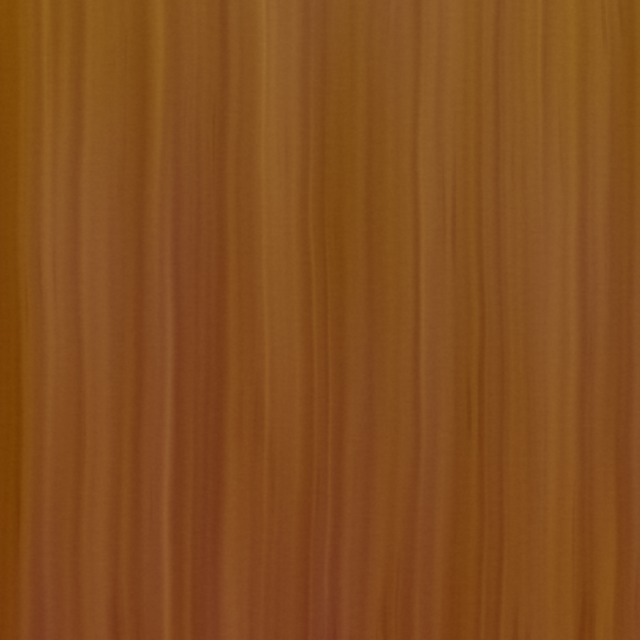
Reproduce this texture procedurally as a Shadertoy shader.

```glsl
// Warm brown wood veneer with soft, nearly vertical grain.
// Stretched gradient noise gives the bands, scattered narrow streaks give the
// bright fibres, and broad noise drifts the hue between ochre and reddish brown.

const vec3 WOOD_BROWN = vec3(0.517, 0.303, 0.119);
const vec3 GRAIN_SHIFT = vec3(0.050, 0.056, 0.030);
const vec3 OCHRE_SHIFT = vec3(0.030, 0.062, 0.004);
const vec3 ROSE_SHIFT = vec3(0.012, 0.010, 0.085);
const int STREAK_COUNT = 22;

// Integer hash of a lattice cell, two values from 0 to 1
vec2 hash2(ivec2 cell) {
    uvec2 q = uvec2(cell) * uvec2(1597334673u, 3812015801u);
    uint n = (q.x ^ q.y) * 1597334673u;
    n = (n ^ (n >> 15)) * 2246822519u;
    n ^= n >> 13;
    return vec2(n & 65535u, n >> 16) / 65535.0;
}

float cornerSlope(ivec2 cell, vec2 offset) {
    float angle = 6.28318 * hash2(cell).x;
    return dot(vec2(cos(angle), sin(angle)), offset);
}

// Gradient noise, about -0.7 to 0.7
float gradientNoise(vec2 p) {
    ivec2 cell = ivec2(floor(p));
    vec2 f = fract(p);
    vec2 w = f * f * f * (f * (f * 6.0 - 15.0) + 10.0);
    float low = mix(cornerSlope(cell, f),
                    cornerSlope(cell + ivec2(1, 0), f - vec2(1.0, 0.0)), w.x);
    float high = mix(cornerSlope(cell + ivec2(0, 1), f - vec2(0.0, 1.0)),
                     cornerSlope(cell + ivec2(1, 1), f - vec2(1.0, 1.0)), w.x);
    return mix(low, high, w.y);
}

// Bands drawn out along y, from wide to narrow
float grainBands(vec2 p, float frequency, float stretch) {
    float sum = 0.0;
    float weight = 1.0;
    for (int i = 0; i < 4; i++) {
        float layer = float(i);
        vec2 offset = vec2(17.3, 9.35) * (layer + 1.0);
        sum += weight * gradientNoise(p * vec2(frequency, stretch) + offset);
        frequency *= 1.75;
        stretch *= 1.3;
        weight *= 0.92;
    }
    return sum;
}

// Narrow bright fibres, each with a soft dark flank
float fibreStreaks(vec2 p, int count) {
    float sum = 0.0;
    for (int i = 0; i < count; i++) {
        vec2 place = hash2(ivec2(i, 71));
        vec2 form = hash2(ivec2(i, 113));
        float width = mix(0.0025, 0.0075, form.x);
        float center = (float(i) + place.x) / float(count);
        float d = (p.x - center) / width;
        float side = place.y < 0.5 ? -1.0 : 1.0;
        float flank = (d - 2.2 * side) / 1.5;
        float fade = 0.7 + 1.0 * gradientNoise(vec2(float(i) * 3.7, p.y * 2.2 + 4.4));
        sum += mix(0.2, 1.0, form.y) * fade * (exp(-d * d) - 0.9 * exp(-flank * flank));
    }
    return sum;
}

// Short dark pores, thin and broken along the grain
float darkPores(vec2 p) {
    float line = gradientNoise(p * vec2(85.0, 3.2) + vec2(5.2, 31.4));
    float broken = gradientNoise(p * vec2(14.0, 5.0) + vec2(41.7, 3.6));
    return smoothstep(0.15, 0.5, line) * smoothstep(0.0, 0.35, broken);
}

// Faint cross mottling and fine tooth
float surfaceTooth(vec2 p) {
    float mottle = gradientNoise(p * vec2(50.0, 115.0));
    float tooth = gradientNoise(p * vec2(150.0, 190.0) + 7.7);
    float speck = gradientNoise(p * vec2(235.0, 245.0) + 3.3);
    return 0.18 * mottle + 0.20 * tooth + 0.20 * speck;
}

void mainImage(out vec4 fragColor, in vec2 fragCoord) {
    vec2 uv = fragCoord / iResolution.xy;

    // Gentle sideways wander of the fibres
    vec2 p = uv;
    p.x += 0.014 * gradientNoise(uv * vec2(4.0, 1.9) + 2.5);
    p.x += 0.0045 * gradientNoise(uv * vec2(16.0, 6.5) + 8.5);

    // Light and dark of the grain
    float tone = 0.95 * grainBands(p, 13.0, 0.55);
    tone += 0.62 * fibreStreaks(p, STREAK_COUNT);
    tone -= 0.55 * darkPores(p);
    tone += surfaceTooth(uv) + 0.04;

    // Broad drift of hue: ochre towards the top right, rose in patches
    float ochre = 1.05 * (uv.y - 0.5) + 0.45 * (uv.x - 0.5);
    ochre += 0.35 * gradientNoise(uv * vec2(3.0, 1.3) + 12.4);
    float rose = 0.8 * gradientNoise(uv * vec2(2.7, 2.1) + vec2(6.6, 20.3));
    rose += 0.5 * gradientNoise(p * vec2(17.0, 1.2) + vec2(27.1, 14.6));
    rose -= 0.8 * (1.0 - smoothstep(0.0, 0.07, p.x));

    vec3 color = WOOD_BROWN + GRAIN_SHIFT * tone + OCHRE_SHIFT * ochre + ROSE_SHIFT * rose;
    fragColor = vec4(clamp(color, 0.0, 1.0), 1.0);
}
```
